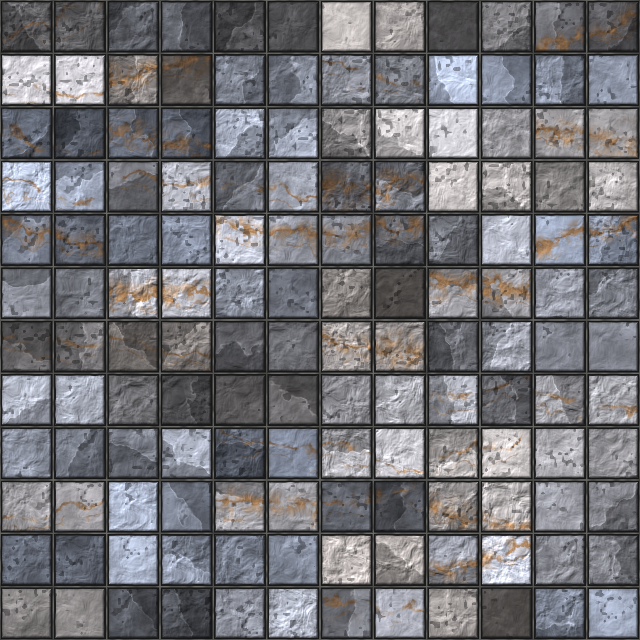
Reproduce this texture procedurally as a Shadertoy shader.

```glsl
// Twelve by twelve mosaic of split slate tiles with rust veins and dark bevelled joints.

float hash(vec2 p) {
    return fract(sin(dot(p, vec2(127.1, 311.7))) * 43758.5453);
}

float noise(vec2 p) {
    vec2 i = floor(p), f = fract(p);
    f = f * f * (3.0 - 2.0 * f);
    return mix(mix(hash(i), hash(i + vec2(1, 0)), f.x),
               mix(hash(i + vec2(0, 1)), hash(i + vec2(1, 1)), f.x), f.y);
}

float fbm(vec2 p) {
    float sum = 0.0, amp = 0.53;
    for (int i = 0; i < 4; i++) {
        sum += amp * noise(p);
        p = mat2(1.6, 1.2, -1.2, 1.6) * p + 3.7;
        amp *= 0.5;
    }
    return sum;
}

// Rough cleft surface: fine grain plus sharp flaked ridges
float cleft(vec2 p) {
    vec2 warp = vec2(noise(p * 4.0), noise(p * 4.0 + 7.3));
    return fbm(p * 6.0 + warp) + 0.35 * abs(fbm(p * 3.0 + warp * 1.5) - 0.5);
}

// Slate colour; veins and base tone run across slabs two tiles wide
vec3 slate(vec2 p, vec2 tile) {
    vec2 slab = vec2(floor(tile.x / 2.0), tile.y);
    vec2 q = p - tile - 0.5;
    vec2 w = p - vec2(slab.x * 2.0 + 1.0, slab.y + 0.5);
    vec2 s = w + 5.0 * vec2(hash(slab + 1.3), hash(slab + 8.1));
    float cloud = fbm(s * 2.5);
    float grain = fbm(s * 9.0 + 4.0);

    // Base tone, from charcoal to pale grey, cool or warm
    float tone = 0.55 * hash(slab + 2.7) + 0.45 * hash(tile + 5.9);
    tone = clamp((tone - 0.5) * 1.25 + 0.53 + 0.5 * (cloud - 0.5), 0.0, 1.0);
    vec3 color = mix(vec3(0.29, 0.285, 0.29), vec3(0.85, 0.845, 0.87), tone);
    color *= mix(vec3(1.03, 1.0, 0.96), vec3(0.92, 0.99, 1.09), hash(slab + 6.4));

    // A broken layer darkens one side of some tiles
    float angle = 6.2832 * hash(tile + 3.1);
    float side = dot(q, vec2(cos(angle), sin(angle))) + 0.5 * (fbm(s * 3.0 + 2.0) - 0.5);
    float layer = side - 0.3 * (hash(tile + 9.2) - 0.3);
    float broken = step(0.55, hash(tile + 4.4));
    color *= 1.0 - 0.25 * broken * smoothstep(-0.015, 0.02, layer);
    color += 0.13 * broken * smoothstep(0.03, 0.0, abs(layer + 0.02)) * grain;

    // Rust: thin veins on many slabs, broad stains on a few
    float kind = hash(slab + 7.7);
    float tilt = 0.7 * (hash(slab + 11.0) - 0.5);
    float line = w.y - tilt * w.x + 0.6 * (cloud - 0.5) + 0.15 * (grain - 0.5);
    line -= 0.5 * (hash(slab + 12.5) - 0.5);
    float vein = smoothstep(0.07, 0.0, abs(line)) + 0.6 * smoothstep(0.035, 0.0, abs(line + 0.27));
    vein *= step(0.48, kind) * smoothstep(0.3, 0.6, fbm(s * 4.0 + 9.0));
    float stain = step(0.8, kind) * smoothstep(0.25, -0.15, abs(line) - 0.1);
    stain *= smoothstep(0.32, 0.62, grain);
    vec3 rust = mix(vec3(0.27, 0.19, 0.13), vec3(0.76, 0.55, 0.34), clamp(0.65 * tone + 0.7 * (grain - 0.3), 0.0, 1.0));
    color = mix(color, rust, clamp(0.75 * vein + 0.75 * stain, 0.0, 0.85));

    // Light falls on the relief from the upper left
    float slope = cleft(s) - cleft(s + vec2(-0.018, 0.022));
    float roughness = mix(0.5, 1.5, hash(tile + 14.2));
    color *= 1.0 + 1.5 * roughness * slope;
    float pit = smoothstep(0.68, 0.8, noise(s * 14.0)) * smoothstep(0.5, 0.65, cloud);
    return color * (1.0 - 0.35 * pit) + 0.07 * (grain - 0.5);
}

void mainImage(out vec4 fragColor, in vec2 fragCoord) {
    vec2 p = 12.0 * fragCoord / iResolution.y;
    float pixel = 12.0 / iResolution.y;
    vec2 tile = floor(p);
    vec2 q = p - tile - 0.5;
    float edge = 0.5 - max(abs(q.x), abs(q.y));
    float wear = noise(p * 9.0);

    // Stone face with a soft bevel, bright above left and dark below right
    vec3 stone = slate(p, tile);
    float facing = abs(q.x) > abs(q.y) ? -sign(q.x) : sign(q.y);
    float bevel = 1.0 - smoothstep(0.045, 0.095, edge);
    stone *= 1.0 - bevel * (0.32 - 0.2 * facing);

    // Black joint with a worn grey ridge along its middle
    vec3 joint = vec3(0.09, 0.088, 0.09);
    float ridge = 1.0 - smoothstep(0.015 - 0.5 * pixel, 0.015 + 0.5 * pixel, edge);
    joint = mix(joint, vec3(0.36, 0.36, 0.35) * (0.7 + 0.5 * wear), ridge);

    float rim = 0.044 + 0.012 * (wear - 0.5);
    float face = smoothstep(rim - 0.6 * pixel, rim + 0.6 * pixel, edge);
    fragColor = vec4(clamp(mix(joint, stone, face), 0.0, 1.0), 1.0);
}
```
